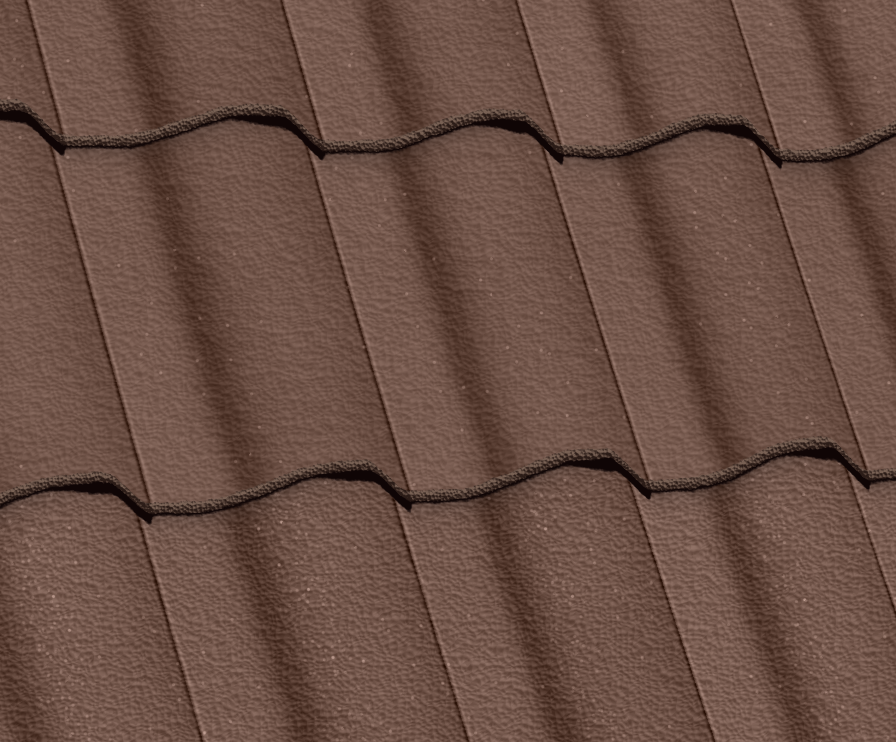
A Shadertoy shader for this texture:

```glsl
const vec3 CLAY = vec3(0.428, 0.318, 0.274);
const vec3 LIP_DARK = vec3(0.17, 0.11, 0.09);
const vec3 LIP_LIGHT = vec3(0.47, 0.38, 0.33);
const vec3 GAP = vec3(0.06, 0.02, 0.02);
const float LIP_THICKNESS = 0.014;
const float COLUMN_WIDTH = 0.34;

float hash(vec2 p) {
    return fract(sin(dot(p, vec2(127.1, 311.7))) * 4375.85);
}

// Cellular noise: distance to the nearest point, and its random id
vec2 cellular(vec2 p) {
    vec2 cell = floor(p), nearest = vec2(9.0, 0.0);
    for (int j = -1; j <= 1; j++)
    for (int i = -1; i <= 1; i++) {
        vec2 c = cell + vec2(i, j);
        vec2 point = c + vec2(hash(c), hash(c + 37.3));
        float d = distance(p, point);
        if (d < nearest.x) nearest = vec2(d, hash(c + 71.9));
    }
    return nearest;
}

// Relief of the cells, lit from above
float relief(vec2 p) {
    return cellular(p).x - cellular(p + vec2(0.2, -0.45)).x;
}

float mottle(vec2 p) {
    float sum = 0.0, amp = 0.5;
    for (int i = 0; i < 4; i++) {
        sum += amp * sin(p.x + 1.7 * sin(p.y)) * sin(p.y + 1.3 * sin(p.x));
        p = mat2(1.5, 1.1, -1.1, 1.5) * p + 2.3;
        amp *= 0.6;
    }
    return sum;
}

float bell(float x, float width) {
    return exp(-x * x / (width * width));
}

// Height of the trough line at the lower end of a row, y pointing down
float baseline(float row, float x) {
    return 0.186 + 0.02 * x + row * (0.509 - 0.068 * x);
}

// Column coordinate: slanted seams, columns narrowing to the right
float columnAt(vec2 p, float row) {
    float slant = 0.27 + 0.057 * p.x;
    float x = p.x - (p.y - baseline(row, p.x)) * slant - 0.0865 - 0.118 * row;
    return (0.363 - sqrt(max(0.1318 - 0.055 * x, 0.0))) / 0.0275;
}

// Flat pan, rising roll, then a steep drop to the next pan
float profile(float v) {
    return smoothstep(0.16, 0.76, v) * (1.0 - smoothstep(0.86, 1.0, v));
}

// Brightness offset across one tile
float tileTone(float v, float wobble) {
    float s = (v - step(0.5, v)) * COLUMN_WIDTH;
    float x = v + wobble;
    float tone = 0.035 * (1.0 - smoothstep(0.2, 0.36, x));
    tone -= 0.105 * bell(x - 0.375, x < 0.375 ? 0.06 : 0.1);
    tone += 0.022 * bell(x - 0.68, 0.16);
    tone -= 0.03 * smoothstep(0.82, 1.0, v);
    tone -= 0.17 * bell(s + 0.001, 0.0026);
    return tone + 0.08 * bell(s - 0.0042, 0.0022);
}

// Broken clay edge: rough dark face with a pale upper rim
vec3 lipFace(float height, float v, float grit) {
    float light = 0.38 + 1.1 * grit + 0.45 * bell(height - 0.85, 0.25);
    light -= 0.35 * smoothstep(0.84, 0.97, v) + 0.3 * bell(height, 0.3);
    return mix(LIP_DARK, LIP_LIGHT, clamp(light, 0.0, 1.0));
}

void mainImage(out vec4 fragColor, in vec2 fragCoord) {
    float px = 1.0 / iResolution.y;
    vec2 p = vec2(fragCoord.x, iResolution.y - fragCoord.y) * px;

    // Grain shared by all rows
    vec2 warped = p + 0.004 * vec2(mottle(p * 50.0), mottle(p * 50.0 + 9.0));
    float fine = relief(warped * vec2(125.0, 170.0));
    float coarse = relief(warped * vec2(45.0, 65.0));
    float grit = relief(p * 210.0);
    vec2 speck = cellular(p * 110.0);
    float glint = smoothstep(0.35, 0.1, speck.x);
    float stains = mottle(p * 9.0);

    // Paint rows from the lowest upward, each overlapping the one below
    vec3 color = CLAY;
    for (int i = 2; i >= 0; i--) {
        float row = float(i);
        float u = columnAt(p, row), v = fract(u);
        float variation = hash(vec2(floor(u), row)) - 0.5;
        float gloss = step(1.5, row);

        float lip = baseline(row, p.x) + 0.008 - 0.046 * profile(v);
        lip += 0.002 * mottle(p * 70.0) + 0.0015 * grit;
        float above = lip - p.y;

        // Gap and soft shade on the tile underneath
        float gap = 0.003 + 0.014 * smoothstep(0.6, 0.88, v) * (1.0 - smoothstep(0.97, 1.0, v));
        float below = max(-above, 0.0);
        color *= 1.0 - 0.28 * exp(-below / 0.014);
        color = mix(color, GAP, 1.0 - smoothstep(gap - 0.002, gap + 0.003, below));

        // Clay surface
        float tone = tileTone(v, 0.012 * mottle(p * 25.0));
        tone += 0.018 * variation + 0.014 * stains;
        tone += (0.1 + 0.05 * gloss) * fine + 0.035 * coarse;
        float shine = gloss * bell(v - 0.55, 0.13) * step(0.6, speck.y);
        tone += glint * (0.11 * shine + 0.13 * step(0.985, speck.y));
        vec3 tile = CLAY + tone * vec3(1.04, 0.98, 0.97);

        // Lower edge, then cover whatever lies beneath
        vec3 face = lipFace(above / LIP_THICKNESS, v, grit);
        tile = mix(face, tile, smoothstep(-px, px, above - LIP_THICKNESS));
        color = mix(color, tile, smoothstep(-px, px, above));
    }
    fragColor = vec4(clamp(color, 0.0, 1.0), 1.0);
}
```
